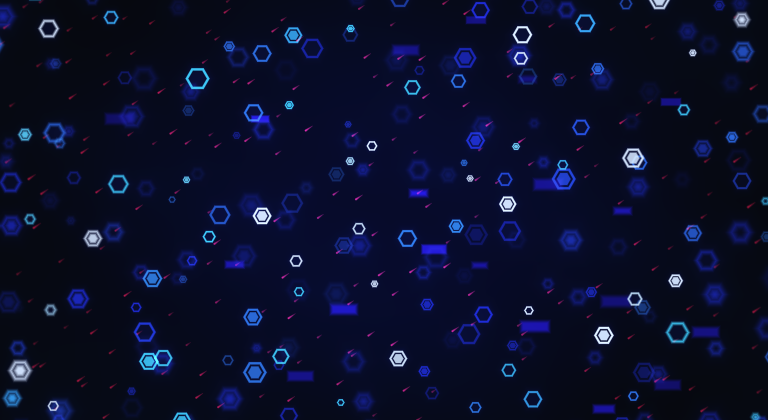
Give the GLSL for this background, as a WebGL 2 fragment shader.

```glsl
#version 300 es
precision highp float;
// Dark navy backdrop scattered with glowing hexagons, blue bars and pink streaks.
// Every kind of shape sits in a jittered grid; each pixel checks the nearby cells,
// and softness grows toward the left and right sides like a shallow lens.

#define HEX_RADIUS 0.025
#define HEX_CELL 0.135
#define FAR_BLUR 0.009
#define SIDE_BLUR 0.007
#define STREAK_CELL 0.082
#define STREAK_LENGTH 0.016
#define STREAK_DIR vec2(0.83, 0.56)
#define BAR_CELL vec2(0.21, 0.15)
#define BAR_SIZE vec2(0.031, 0.0115)

uniform vec2 u_resolution;
out vec4 outColor;

const vec3 EDGE_NAVY = vec3(0.022, 0.036, 0.070);
const vec3 CORE_NAVY = vec3(0.026, 0.042, 0.165);
const vec3 DEEP_BLUE = vec3(0.09, 0.13, 0.78);
const vec3 AZURE = vec3(0.16, 0.45, 0.88);
const vec3 CYAN = vec3(0.22, 0.80, 0.92);
const vec3 WHITE = vec3(0.90, 0.97, 1.0);
const vec3 BAR_BLUE = vec3(0.12, 0.06, 0.90);
const vec3 MAGENTA = vec3(0.88, 0.14, 0.66);
const vec3 RED = vec3(0.66, 0.05, 0.18);

vec4 hash4(vec2 id, float seed) {
    vec4 v = fract(vec3(id, seed).xyzx * vec4(0.1031, 0.1030, 0.0973, 0.1099));
    v += dot(v, v.wzxy + 33.33);
    return fract((v.xxyz + v.yzzw) * v.zywx);
}

// Flat-topped hexagon
float hexDistance(vec2 p, float r) {
    p = abs(p);
    return max(p.y, p.x * 0.866 + p.y * 0.5) - r;
}

float cover(float d, float soft) { return 1.0 - smoothstep(-soft, soft, d); }

float pixelSoftness() { return 0.75 / u_resolution.y; }

float sideAmount(vec2 p) { return smoothstep(0.5, 0.95, abs(p.x)); }

vec3 screen(vec3 base, vec3 light) { return base + (1.0 - base) * light; }

// Tone 0..3 runs from deep blue to white
vec3 glowTone(float t) {
    vec3 c = mix(DEEP_BLUE, AZURE, smoothstep(0.5, 1.0, t));
    c = mix(c, CYAN, smoothstep(1.0, 1.6, t));
    return mix(c, WHITE, smoothstep(2.2, 2.5, t));
}

vec3 hexagons(vec2 p, float seed, float density, float blur, vec2 tones, vec2 levels) {
    vec3 light = vec3(0.0);
    vec2 home = floor(p / HEX_CELL);
    for (int i = 0; i < 9; i++) {
        vec2 id = home + vec2(i % 3 - 1, i / 3 - 1);
        vec4 place = hash4(id, seed);
        vec4 style = hash4(id, seed + 17.0);
        if (place.w > density) continue;
        vec2 center = (id + 0.08 + 0.84 * place.xy) * HEX_CELL;
        float r = HEX_RADIUS * mix(0.28, 1.0, place.z);
        float soft = pixelSoftness() + blur * mix(0.6, 1.2, style.w)
                   + SIDE_BLUR * sideAmount(center) * style.w;
        float d = hexDistance(p - center, r);
        float stroke = r * 0.085 + 0.0008;
        float ring = cover(abs(d + stroke) - stroke, soft);
        float core = cover(d + 0.42 * r, soft) * step(0.5, style.x);
        float halo = 0.13 * exp(-max(d, 0.0) / (0.3 * r + blur));
        float level = mix(levels.x, levels.y, style.z);
        vec3 tone = glowTone(mix(tones.x, tones.y, style.y));
        light += level * (tone * max(ring, core * 0.9) + DEEP_BLUE * halo);
    }
    return light;
}

vec3 streaks(vec2 p) {
    vec3 light = vec3(0.0);
    vec2 home = floor(p / STREAK_CELL);
    for (int i = 0; i < 9; i++) {
        vec2 id = home + vec2(i % 3 - 1, i / 3 - 1);
        vec4 rnd = hash4(id, 71.0);
        if (rnd.w > 0.72) continue;
        vec2 head = (id + rnd.xy) * STREAK_CELL;
        vec2 q = p - head;
        float len = STREAK_LENGTH * mix(0.6, 1.2, rnd.z);
        float along = clamp(dot(q, STREAK_DIR), 0.0, len);
        float taper = 1.0 - along / len;
        float d = length(q - STREAK_DIR * along) - mix(0.0006, 0.0023, taper);
        float soft = pixelSoftness() + 0.0015 * sideAmount(head);
        float level = mix(0.45, 1.0, rnd.z) * mix(0.4, 1.0, taper);
        light += mix(MAGENTA, RED, smoothstep(0.2, 0.75, length(head))) * cover(d, soft) * level;
    }
    return light;
}

vec3 bars(vec2 p) {
    float light = 0.0;
    vec2 home = floor(p / BAR_CELL);
    for (int i = 0; i < 9; i++) {
        vec2 id = home + vec2(i % 3 - 1, i / 3 - 1);
        vec4 rnd = hash4(id, 43.0);
        vec2 center = (id + rnd.xy) * BAR_CELL;
        if (rnd.w > 0.28 + 0.25 * smoothstep(-0.1, 0.3, center.x) - 0.4 * sideAmount(center)) continue;
        vec2 q = abs(p - center) - BAR_SIZE * mix(0.5, 1.1, rnd.z);
        float soft = pixelSoftness() + mix(0.001, 0.006, fract(rnd.z * 7.0));
        light += cover(max(q.x, q.y), soft) * mix(0.35, 1.0, fract(rnd.x * 5.0));
    }
    return BAR_BLUE * light;
}

void main() {
    vec2 p = (gl_FragCoord.xy - 0.5 * u_resolution) / u_resolution.y;

    // Backdrop with a faint drifting haze
    float haze = sin(p.x * 5.0 + 1.7 * sin(p.y * 4.0)) * sin(p.y * 6.0 + p.x * 2.0);
    float vignette = smoothstep(0.15, 1.0, length(p * vec2(1.0, 1.35)));
    vec3 color = mix(CORE_NAVY, EDGE_NAVY, vignette) + vec3(0.0, 0.004, 0.014) * haze;

    // Far to near
    color = screen(color, hexagons(p, 5.0, 0.75, FAR_BLUR, vec2(0.0, 0.7), vec2(0.12, 0.75)));
    color = screen(color, bars(p));
    color = screen(color, streaks(p));
    color = screen(color, hexagons(p, 29.0, 0.6, 0.0, vec2(0.0, 1.0), vec2(0.3, 0.95)));
    color = screen(color, hexagons(p, 53.0, 0.5, 0.0, vec2(0.8, 3.0), vec2(0.85, 1.0)));

    outColor = vec4(min(color, 1.0), 1.0);
}
```
